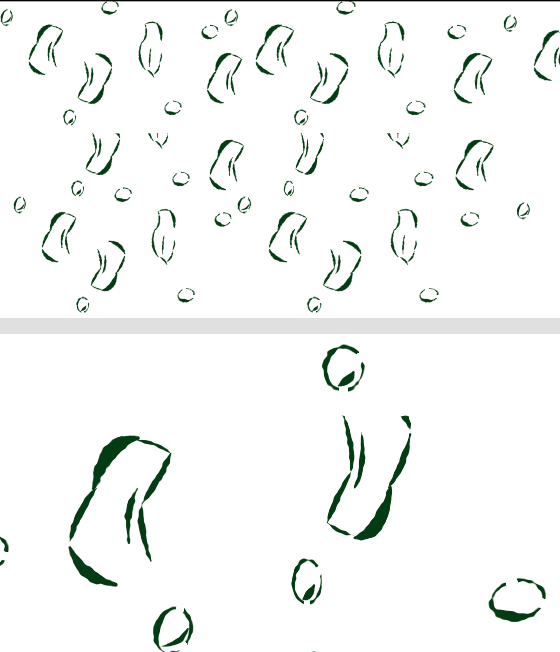
Top, the full canvas; bottom, a detail of the centre.
A Shadertoy shader for this pattern:

```glsl
// Dark green brush-drawn peanuts and nuts scattered in stretched, shifted repeats on white.

float hash(vec2 p) {
    vec3 q = fract(vec3(p.xyx) * 0.1031);
    q += dot(q, q.yzx + 33.33);
    return fract((q.x + q.y) * q.z);
}

float noise(vec2 p) {
    vec2 i = floor(p), f = fract(p);
    f = f * f * (3.0 - 2.0 * f);
    return mix(mix(hash(i), hash(i + vec2(1, 0)), f.x),
               mix(hash(i + vec2(0, 1)), hash(i + 1.0), f.x), f.y);
}

// Quadratic curve whose half width swells to w in the middle
float stroke(vec2 p, vec2 a, vec2 b, vec2 c, float w) {
    float d = 1e3;
    vec2 u = a;
    for (int i = 1; i <= 8; i++) {
        float t = float(i) / 8.0;
        vec2 v = mix(mix(a, b, t), mix(b, c, t), t), e = v - u;
        float h = clamp(dot(p - u, e) / dot(e, e), 0.0, 1.0);
        float s = (float(i) - 1.0 + h) / 8.0;
        d = min(d, length(p - u - h * e) - w * (0.25 + 0.75 * sin(3.1416 * s)));
        u = v;
    }
    return d;
}

// Broken oval, thickened inward around the heavy angle
float oval(vec2 p, vec2 r, float heavy, float weight, float gap) {
    float a = atan(p.y / r.y, p.x / r.x);
    float w = 0.55 + weight * pow(max(cos(a - heavy), 0.0), 3.0);
    w -= 1.6 * smoothstep(0.7, 0.95, cos(3.0 * a - gap)) * step(cos(a - heavy), 0.6);
    float e = (length(p / r) - 1.0) * min(r.x, r.y);
    return abs(e + w) - w;
}

// Leaning peanut with an open right side
float bentNut(vec2 p) {
    if (abs(p.x) > 32.0 || abs(p.y) > 42.0) return 1e3;
    float d = stroke(p, vec2(8, -33), vec2(-7, -32), vec2(-12, -10), 3.4);
    d = min(d, stroke(p, vec2(-11, -10), vec2(-20, 1), vec2(-23, 14), 1.7));
    d = min(d, stroke(p, vec2(-23, 17), vec2(-18, 31), vec2(-2, 34), 2.6));
    d = min(d, stroke(p, vec2(8, -32), vec2(17, -31), vec2(23, -26), 0.8));
    d = min(d, stroke(p, vec2(23, -26), vec2(19, -16), vec2(10, -3), 1.6));
    d = min(d, stroke(p, vec2(10, -3), vec2(8, 8), vec2(14, 23), 1.5));
    return min(d, stroke(p, vec2(8, -10), vec2(2, -2), vec2(4, 15), 1.5));
}

// Upright peanut with a pointed tip
float tallNut(vec2 p) {
    if (abs(p.x) > 24.0 || abs(p.y) > 46.0) return 1e3;
    float d = stroke(p, vec2(-8, -35), vec2(0, -39), vec2(8, -36), 0.9);
    d = min(d, stroke(p, vec2(8, -36), vec2(15, -28), vec2(14, -13), 2.2));
    d = min(d, stroke(p, vec2(-8, -35), vec2(-3, -18), vec2(-13, -9), 1.1));
    d = min(d, stroke(p, vec2(-13, -9), vec2(-20, 12), vec2(-8, 27), 1.5));
    d = min(d, stroke(p, vec2(-5, 28), vec2(1, 31), vec2(4, 38), 1.3));
    d = min(d, stroke(p, vec2(0, -2), vec2(-2, 9), vec2(-2, 23), 0.9));
    d = min(d, stroke(p, vec2(14, 5), vec2(15, 12), vec2(12, 17), 0.9));
    return min(d, stroke(p, vec2(12, 20), vec2(11, 28), vec2(4, 34), 1.1));
}

// Upright oval with an inner shadow
float roundNut(vec2 p) {
    p += vec2(0.2, -0.2) * p.yx;
    float d = oval(p, vec2(8, 11.5), 3.3, 0.9, 2.0);
    return min(d, stroke(p, vec2(-3, 8), vec2(4, 6), vec2(6, -2), 1.2));
}

// Small oval open at the bottom
float seed(vec2 p) {
    float d = oval(p, vec2(8.5, 10.5), 3.6, 0.6, 4.7);
    return min(d, stroke(p, vec2(-2, 8), vec2(2, 6), vec2(4, 2), 2.0));
}

// Wide oval resting on a heavy base
float wideNut(vec2 p, float heavy) {
    return oval(p + vec2(0, 0.12 * p.x), vec2(11.5, 9.5), heavy, 1.6, 0.9);
}

void mainImage(out vec4 fragColor, in vec2 fragCoord) {
    float px = 768.0 / iResolution.x;
    vec2 p = vec2(fragCoord.x, iResolution.y - fragCoord.y) * px;
    float ink = 1e3;

    for (int row = 0; row < 3; row++)
    for (int col = 0; col < 3; col++) {
        // The middle row is a cropped band
        bool band = row == 1;
        vec2 q = p - (row == 0 ? vec2(0) : band ? vec2(11, 97.5) : vec2(18, 257));
        if (col == 1) q.x = (q.x - 307.0) / 1.11;
        if (col == 2) q = vec2((q.x - 690.0) / 1.07, q.y - 8.0);
        vec2 n = q;
        if (band && col == 1) n.x *= 1.11 / 0.82;

        float d = bentNut(vec2(130, 108) - n);
        d = min(d, seed(n - vec2(95.5, 161)));
        d = min(d, tallNut(q - vec2(207, 68)));
        d = min(d, roundNut(q - vec2(9, 24)));
        d = min(d, wideNut(q - vec2(288, 44), 2.3));
        d = min(d, wideNut(q - vec2(151, 10), 1.9));
        d = min(d, wideNut(q - vec2(237, 148), 1.9));
        if (!band && row + col < 4) d = min(d, bentNut(q - vec2(63, 68)));
        if (band) d = max(d, 183.0 - p.y);
        if (row < 2) d = min(d, bentNut(q - (band ? vec2(300, 128.5) : vec2(308, 107))));

        // Ragged brush edge
        ink = min(ink, d + 0.9 * (noise(q * 0.45) - 0.5));
    }

    vec3 color = mix(vec3(1), vec3(0.01, 0.23, 0.07), smoothstep(0.7, -0.7, ink / px));
    // Black rule along the top edge
    color *= smoothstep(-0.5, 0.5, (p.y - 1.9) / px);
    fragColor = vec4(color, 1);
}
```
